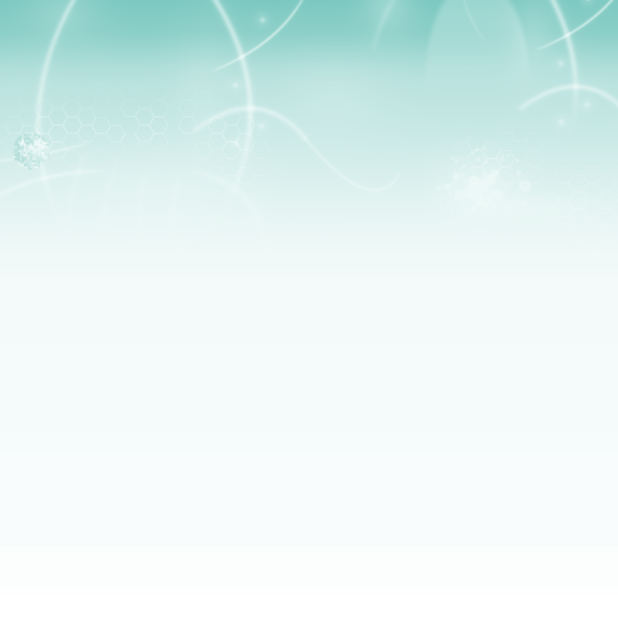
Write a Shadertoy shader that draws this background.

```glsl
// Pale teal abstract header: fading gradient, light arcs, honeycomb, splatter and a small globe.

float hash(vec2 p) {
    return fract(sin(dot(p, vec2(127.1, 311.7))) * 43758.5453);
}

float noise(vec2 p) {
    vec2 i = floor(p), f = fract(p);
    f = f * f * (3.0 - 2.0 * f);
    return mix(mix(hash(i), hash(i + vec2(1, 0)), f.x),
               mix(hash(i + vec2(0, 1)), hash(i + vec2(1, 1)), f.x), f.y);
}

float glow(vec2 p, vec2 center, vec2 radius) {
    vec2 q = (p - center) / radius;
    return exp(-dot(q, q));
}

float stroke(float d, float width) {
    return exp(-d * d / (width * width)) + 0.2 * exp(-abs(d) / (width * 2.0));
}

float disc(vec2 p, vec2 center, float radius, float soft) {
    return 1.0 - smoothstep(radius - soft, radius + soft, length(p - center));
}

// Soft quadratic curve along short segments, fainter towards both ends
float curve(vec2 p, vec2 a, vec2 b, vec2 c, float width, float endFade) {
    float best = 1e5, along = 0.0;
    vec2 last = a;
    for (int i = 1; i <= 20; i++) {
        float t = float(i) / 20.0;
        vec2 next = mix(mix(a, b, t), mix(b, c, t), t);
        vec2 v = next - last, w = p - last;
        float s = clamp(dot(w, v) / dot(v, v), 0.0, 1.0);
        float d = length(w - v * s);
        if (d < best) { best = d; along = t + (s - 1.0) / 20.0; }
        last = next;
    }
    float body = clamp(4.0 * along * (1.0 - along), 0.0, 1.0);
    return stroke(best, width) * mix(1.0, sqrt(body), endFade);
}

// Flat-topped honeycomb outlines, with some cells left out
float honeycomb(vec2 p, float px) {
    const vec2 s = vec2(1.732, 1.0);
    vec2 q = p / 20.0;
    vec2 a = mod(q, s) - s * 0.5, b = mod(q - s * 0.5, s) - s * 0.5;
    vec2 g = dot(a, a) < dot(b, b) ? a : b;
    vec2 cell = round((q - g) / (s * 0.5));
    g = abs(g);
    float edge = 20.0 * (0.5 - max(g.y, dot(g, vec2(0.866, 0.5))));
    return (1.0 - smoothstep(0.2, 0.6 + px, edge)) * step(0.4, hash(cell));
}

// Gradient whiteness by depth: linear ramps between stops
float whiteness(float y) {
    vec2 stops[11] = vec2[](vec2(0, 0), vec2(38, 0.11), vec2(80, 0.39), vec2(100, 0.47),
        vec2(150, 0.57), vec2(200, 0.68), vec2(250, 0.795), vec2(300, 0.88),
        vec2(340, 0.91), vec2(430, 0.92), vec2(538, 0.93));
    float w = 0.0;
    for (int i = 1; i < 11; i++) {
        vec2 rise = stops[i] - stops[i - 1];
        w += rise.y * clamp((y - stops[i - 1].x) / rise.x, 0.0, 1.0);
    }
    return w;
}

void mainImage(out vec4 fragColor, in vec2 fragCoord) {
    // The canvas is 767 units tall, y pointing down
    float px = 767.0 / iResolution.y;
    vec2 p = vec2(fragCoord.x, iResolution.y - fragCoord.y) * px;
    vec3 teal = vec3(0.485, 0.785, 0.755), light = vec3(0.94, 0.98, 0.975);

    // Gradient with three pale bands below
    vec3 color = mix(teal, vec3(1), whiteness(p.y));
    color = mix(color, vec3(0.972, 0.988, 0.992), smoothstep(536.0, 542.0, p.y));
    color = mix(color, vec3(0.99, 0.995, 0.992), smoothstep(653.0, 657.0, p.y));
    color = mix(color, vec3(1), smoothstep(700.0, 722.0, p.y));

    // Hazy glows and the translucent dome
    float haze = 0.18 * glow(p, vec2(400, 115), vec2(65, 50))
        + 0.24 * glow(p, vec2(465, 5), vec2(30, 35)) + 0.18 * glow(p, vec2(75, 15), vec2(45, 35))
        + 0.22 * glow(p, vec2(640, 45), vec2(28, 50)) + 0.16 * glow(p, vec2(245, 110), vec2(35, 80))
        + 0.3 * glow(p, vec2(195, 225), vec2(110, 50));
    float dome = length((p - vec2(572, 95)) / vec2(64, 125));
    haze += 0.27 * (1.0 - smoothstep(0.9, 1.04, dome)) * (1.0 - smoothstep(15.0, 130.0, p.y));
    haze += 0.1 * curve(p, vec2(555, -5), vec2(562, 25), vec2(582, 50), 1.5, 0.8);
    haze += 0.13 * curve(p, vec2(475, -5), vec2(455, 25), vec2(447, 60), 4.0, 0.8);
    color = mix(color, light, haze);

    // Crossing arcs with beads, repeated at the right
    float lines = 0.0;
    for (int n = 0; n < 2; n++) {
        vec2 q = p - float(n) * vec2(390, -26);
        float reach = n == 0 ? 275.0 : 200.0;
        float bend = q.y - 135.0;
        float slope = 0.0046 * bend;
        float arc = (q.x - 300.0 + 0.0023 * bend * bend) / sqrt(1.0 + slope * slope);
        lines += 0.48 * stroke(arc, 4.0) * (1.0 - smoothstep(reach - 120.0, reach, q.y));
        lines += 0.5 * curve(q, vec2(368, -12), vec2(340, 50), vec2(255, 85), 1.8, 0.8);
        lines += 0.45 * curve(q, vec2(235, 155), vec2(310, 100), vec2(365, 165), 3.5, 0.3);
        lines += 0.36 * curve(q, vec2(365, 165), vec2(445, 262), vec2(478, 210), 2.2, 0.3);
        for (float k = 0.0; k < 4.0; k++) {
            float y = 24.0 + k * (92.3 - 14.3 * k);
            float side = (1.0 - 2.0 * mod(k, 2.0)) * (14.0 + 29.0 * exp(-3.0 * k));
            vec2 bead = vec2(300.0 - 0.0023 * (y - 135.0) * (y - 135.0) + side, y);
            lines += 0.25 * disc(q, bead, 3.0, 2.0) + 0.2 * glow(q, bead, vec2(9));
        }
    }

    // Left arc, sweeps and a fan of faint blades
    float leftArc = p.x - 46.0 - 0.00187 * (p.y - 150.0) * (p.y - 150.0);
    lines += 0.42 * stroke(leftArc, 4.0) * (1.0 - smoothstep(180.0, 300.0, p.y));
    lines += 0.45 * curve(p, vec2(-15, 242), vec2(45, 205), vec2(125, 205), 3.0, 0.7);
    lines += 0.42 * curve(p, vec2(-15, 195), vec2(50, 187), vec2(105, 172), 2.0, 0.7);
    lines += 0.3 * curve(p, vec2(225, 205), vec2(310, 215), vec2(320, 305), 4.0, 0.9);
    for (float k = 0.0; k < 4.0; k++) {
        vec2 top = vec2(105.0 + 38.0 * k, 180.0 + 8.0 * k);
        lines += 0.17 * curve(p, top, top + vec2(-22, 45), top + vec2(8.0 * k - 24.0, 100), 4.0, 1.0);
    }

    // Honeycomb patches
    float patches = glow(p, vec2(60, 165), vec2(65, 38)) + glow(p, vec2(185, 155), vec2(85, 32))
        + glow(p, vec2(285, 190), vec2(40, 45)) + glow(p, vec2(600, 190), vec2(50, 30))
        + glow(p, vec2(705, 250), vec2(45, 50));
    lines += 0.32 * min(patches, 1.0) * honeycomb(p, px);

    // White splatter and its drifting tail
    float splat = 0.7 * glow(p, vec2(575, 228), vec2(46, 34)) * (0.6 + 0.6 * noise(p / 7.0))
        + 0.35 * glow(p, vec2(650, 248), vec2(55, 13));
    for (float k = 0.0; k < 48.0; k++) {
        float angle = 6.283 * hash(vec2(k, 1)), spread = hash(vec2(k, 2));
        vec2 drop = vec2(580, 222) + vec2(62, 46) * spread * vec2(cos(angle), sin(angle));
        splat += 0.33 * disc(p, drop, 1.5 + 5.0 * hash(vec2(k, 3)) * (1.1 - spread), px);
    }
    splat += 0.4 * disc(p, vec2(629, 223), 7.0, px);
    color = mix(color, light, clamp(lines + min(splat, 0.8), 0.0, 0.85));

    // Small mottled globe with a bright centre
    vec2 ball = (p - vec2(37, 181)) / 22.0;
    float land = noise(ball * 4.0 + 7.0) * 0.5 + noise(ball * 9.0) * 0.5;
    vec3 globe = mix(vec3(0.7, 0.87, 0.85), light, smoothstep(0.25, 0.85, land));
    globe = mix(globe, light, 0.6 * glow(ball, vec2(0.4, 0.1), vec2(0.5)));
    color = mix(color, globe, 0.85 * disc(ball, vec2(0), 1.0, px / 22.0));

    fragColor = vec4(color, 1.0);
}
```
